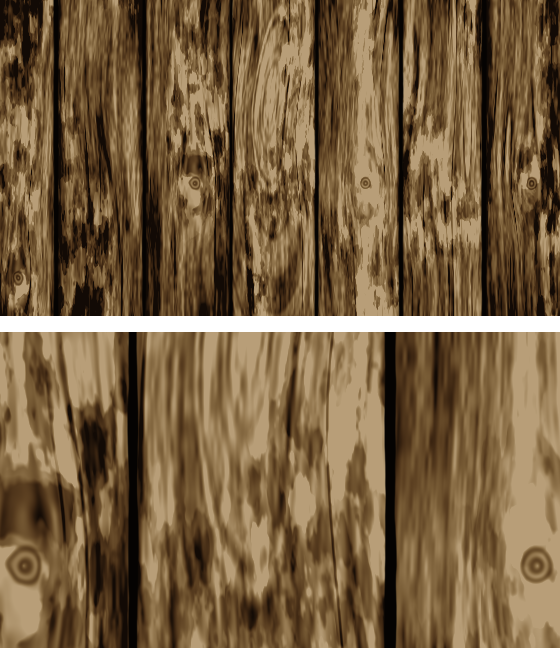
Top, the full canvas; bottom, a detail of the centre.
This texture is drawn by a Shadertoy shader. Its source:

```glsl
// Weathered brown upright planks with dark gaps, bent grain, knots, cracks and pale worn chips.

// Lengths are in canvas heights.
const float PITCH = 0.2713;         // plank spacing
const float FIRST_GAP = 0.183;
const float GAP_BOW = 0.002;        // uneven spacing of the gaps
const float GAP_MIN = 0.0045;       // half widths of the gaps
const float GAP_MAX = 0.0085;
const float FIGURED_PLANK = 3.0;    // plank with oval growth rings
const vec2 KNOT_REACH = vec2(0.055, 0.13);
const float KNOT_RADIUS = 0.017;
const float BASE_TONE = 0.62;
const float CRACK_DEPTH = 0.5;
const float CHIP_LIGHT = 0.5;
const float VIGNETTE = 0.6;
const vec3 GAP_COLOR = vec3(0.02, 0.012, 0.006);
const vec3 WOOD[6] = vec3[6](
    vec3(0.07, 0.04, 0.02), vec3(0.24, 0.15, 0.07), vec3(0.36, 0.25, 0.13),
    vec3(0.47, 0.36, 0.21), vec3(0.59, 0.48, 0.32), vec3(0.72, 0.62, 0.47));

float hash(vec2 p) {
    vec3 h = fract(p.xyx * 0.1031);
    h += dot(h, h.yzx + 33.33);
    return fract((h.x + h.y) * h.z);
}

float noise(vec2 p) {
    vec2 i = floor(p), f = fract(p);
    f = f * f * (3.0 - 2.0 * f);
    return mix(mix(hash(i), hash(i + vec2(1, 0)), f.x),
               mix(hash(i + vec2(0, 1)), hash(i + vec2(1, 1)), f.x), f.y);
}

float fbm(vec2 p) {
    float sum = 0.0, amp = 0.533;
    for (int i = 0; i < 4; i++) {
        sum += amp * noise(p);
        p = p * 2.03 + 19.7;
        amp *= 0.5;
    }
    return sum;
}

float gapCenter(float i) {
    float bow = i - 2.4;
    return FIRST_GAP + PITCH * i + GAP_BOW * (3.0 - bow * bow);
}

float gapHalfWidth(float i) {
    return mix(GAP_MIN, GAP_MAX, hash(vec2(i + 7.0, 3.0)));
}

vec3 woodColor(float tone) {
    float t = clamp(tone, 0.0, 1.0) * 5.0;
    int i = int(min(floor(t), 4.0));
    return mix(WOOD[i], WOOD[i + 1], t - float(i));
}

// Brightness of the wood at q, measured from the plank's centre line.
float woodTone(vec2 q, float id) {
    vec2 seed = vec2(17.3, 31.7) * (id + 2.0);

    // Knots sit on every second plank and push the grain aside.
    float hasKnot = 1.0 - mod(id, 2.0);
    vec2 d = q - vec2(0.022, min(0.12 + 0.16 * id, 0.42));
    vec2 reach = d / KNOT_REACH;
    float bend = hasKnot * exp(-dot(reach, reach));
    float g = q.x - 0.7 * d.x * bend;
    g += 0.045 * (noise(vec2(q.x * 7.0, q.y * 2.6) + seed) - 0.5);

    // Grain from broad bands to single fibres.
    float tone = BASE_TONE + 0.14 * (hash(seed) - 0.5);
    tone += 1.1 * (fbm(vec2(g * 10.0, q.y * 1.7) + seed) - 0.5);
    tone += 0.45 * (noise(vec2(g * 58.0, q.y * 2.3) + seed) - 0.5);
    tone += 0.55 * (noise(vec2(g * 145.0, q.y * 9.0) + seed) - 0.5);
    tone += 0.35 * (noise(vec2(g * 250.0, q.y * 45.0) + seed) - 0.5);

    // Oval growth rings.
    float oval = length(vec2(g * 5.0, q.y - 0.68));
    float rings = noise(vec2(oval * 42.0, 4.0 * g)) - 0.5;
    tone += 0.5 * rings * (1.0 - step(0.5, abs(id - FIGURED_PLANK)));

    // Long broken cracks along the grain.
    float ridge = abs(noise(vec2(g * 34.0, q.y * 1.4) + seed + 5.0) - 0.5);
    float broken = smoothstep(0.4, 0.6, noise(vec2(g * 22.0, q.y * 4.0) + seed));
    tone -= CRACK_DEPTH * broken * (1.0 - smoothstep(0.01, 0.07, ridge));

    // Pale chips and dark pits, gathered round knots and in worn patches.
    float worn = smoothstep(0.5, 0.8, noise(vec2(q.x * 9.0, q.y * 3.5) + seed + 9.0));
    worn = max(worn, min(1.5 * bend, 1.0));
    float flakes = fbm(vec2(g * 48.0, q.y * 15.0) + seed);
    tone += CHIP_LIGHT * worn * smoothstep(0.51, 0.61, flakes);
    tone -= 0.35 * worn * (1.0 - smoothstep(0.33, 0.45, flakes));

    // Ringed eye of the knot.
    float r = length(d * vec2(1.0, 0.8)) + 0.006 * (noise(d * 60.0 + seed) - 0.5);
    float eye = hasKnot * (1.0 - smoothstep(0.7, 1.3, r / KNOT_RADIUS));
    return mix(tone, 0.42 + 0.28 * cos(r * 620.0), 0.75 * eye);
}

void mainImage(out vec4 fragColor, in vec2 fragCoord) {
    vec2 p = fragCoord / iResolution.y;
    float aa = 1.0 / iResolution.y;

    // Find the plank between two neighbouring gaps.
    float id = floor((p.x - FIRST_GAP) / PITCH) + 1.0;
    id += step(gapCenter(id), p.x) - step(p.x, gapCenter(id - 1.0));
    float left = gapCenter(id - 1.0), right = gapCenter(id);
    float edge = min(p.x - left - gapHalfWidth(id - 1.0),
                     right - gapHalfWidth(id) - p.x);
    edge += 0.004 * (fbm(vec2(id * 9.0 + step(p.x, 0.5 * (left + right)), p.y * 14.0)) - 0.5);

    // Shade the wood at the plank edges and the canvas corners.
    float tone = woodTone(vec2(p.x - 0.5 * (left + right), p.y), id);
    vec2 v = fragCoord / iResolution.xy - 0.5;
    tone -= VIGNETTE * dot(v, v);
    tone -= 0.3 * (1.0 - smoothstep(0.0, 0.012, edge));

    vec3 color = mix(GAP_COLOR, woodColor(tone), smoothstep(-aa, aa, edge));
    fragColor = vec4(color, 1.0);
}
```
